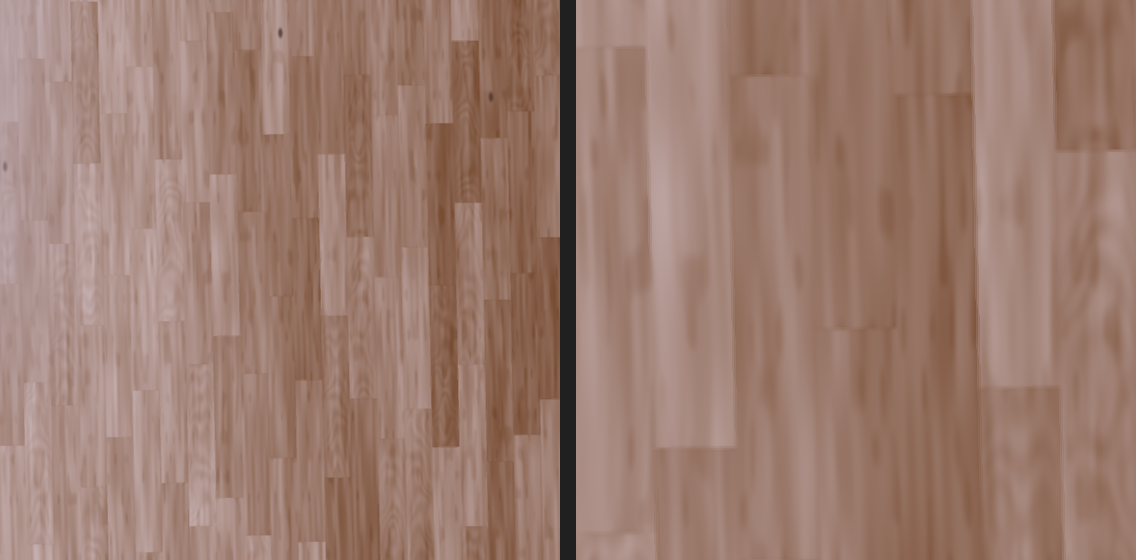
Left: the whole. Right: its middle third, enlarged.
Reproduce this texture procedurally as a three.js fragment shader.

```glsl
// Butcher-block oak: narrow upright staves in mixed browns, lit pale and cool from the left.
varying vec2 vUv;

const vec2 STAVE = vec2(0.0485, 0.289);       // width and length of one stave
const float LEAN = 0.02;                      // sideways drift of the staves with height
const vec3 DARK_WOOD = vec3(0.505, 0.345, 0.255);
const vec3 PALE_WOOD = vec3(0.740, 0.645, 0.635);
const vec3 KNOT_BROWN = vec3(0.30, 0.20, 0.18);
const vec3 COOL_GLARE = vec3(0.73, 0.66, 0.70);
const float TONE_LEFT = 0.83;                 // 0 is dark wood, 1 is pale wood
const float TONE_RIGHT = 0.34;
const float SPREAD_LEFT = 0.30;               // tone range between staves
const float SPREAD_RIGHT = 0.55;
const float BAND_DEPTH = 0.30;
const float GRAIN_DEPTH = 0.34;
const float PORE_DEPTH = 0.16;
const float FIGURE_DEPTH = 0.08;
const float FIGURE_SHARE = 0.22;              // share of staves with arched figure
const float KNOT_SHARE = 0.04;
const vec2 KNOT_SIZE = vec2(0.006, 0.013);
const float SOFTNESS = 0.0011;                // spacing of the smoothing samples

float hash(vec2 p) {
  vec3 q = fract(vec3(p.xyx) * 0.1031);
  q += dot(q, q.yzx + 33.33);
  return fract((q.x + q.y) * q.z);
}

float noise(vec2 p) {
  vec2 cell = floor(p);
  vec2 f = fract(p);
  f = f * f * (3.0 - 2.0 * f);
  float low = mix(hash(cell), hash(cell + vec2(1.0, 0.0)), f.x);
  float high = mix(hash(cell + vec2(0.0, 1.0)), hash(cell + vec2(1.0, 1.0)), f.x);
  return mix(low, high, f.y);
}

// Fibre tone around zero: broad bands, fine streaks and short dark pores
float grain(vec2 p, vec2 shift) {
  float bend = 0.004 * noise(p * vec2(12.0, 9.0) + shift);
  vec2 q = p + vec2(bend, 0.0);
  float bands = noise(q * vec2(75.0, 3.5) + shift) - 0.5;
  float streaks = noise(q * vec2(190.0, 13.0) + shift.yx) - 0.5;
  float pores = smoothstep(0.68, 0.92, noise(q * vec2(165.0, 28.0) + shift + 71.0));
  return BAND_DEPTH * bands + GRAIN_DEPTH * streaks - PORE_DEPTH * pores;
}

// Nested arches of growth rings; across runs from -0.5 to 0.5
float figure(float across, float along, vec2 shift) {
  float warp = noise(vec2(across * 3.0, along * 22.0) + shift);
  float rings = along * 26.0 + 5.0 * across * across + 2.2 * warp;
  return cos(6.2832 * rings) * (1.0 - 1.6 * abs(across));
}

vec3 wood(vec2 uv) {
  // Stave layout: each column slides by its own amount
  vec2 p = vec2(uv.x + LEAN * uv.y, uv.y - 0.012 * uv.x);
  float column = floor(p.x / STAVE.x);
  float slide = hash(vec2(column + 20.0, 7.0));
  float row = floor(p.y / STAVE.y + slide);
  vec2 local = fract(vec2(p.x / STAVE.x, p.y / STAVE.y + slide));
  vec2 id = vec2(column, row) + 11.0;
  vec2 shift = floor(vec2(hash(id + 3.0), hash(id + 47.0)) * 400.0);

  // Tone: light falloff, stave shade, grain
  float pick = hash(id + 83.0);
  float spread = mix(SPREAD_LEFT, SPREAD_RIGHT, smoothstep(0.1, 0.7, uv.x));
  float tone = mix(TONE_LEFT, TONE_RIGHT, smoothstep(-0.15, 1.0, uv.x));
  tone += spread * (pick - 0.5) + grain(p, shift);
  float figured = step(1.0 - FIGURE_SHARE, hash(id + 131.0));
  tone += FIGURE_DEPTH * figured * figure(local.x - 0.5, p.y, shift);

  // Faint seam along stave sides and ends
  vec2 rim = min(local, 1.0 - local) * STAVE;
  tone -= 0.06 * (1.0 - smoothstep(0.0, 0.0022, min(rim.x, rim.y)));
  vec3 colour = mix(DARK_WOOD, PALE_WOOD, clamp(tone, -0.15, 1.12));

  // Rare knots
  vec2 centre = mix(vec2(0.25), vec2(0.75), vec2(hash(id + 17.0), hash(id + 29.0)));
  float reach = length((local - centre) * STAVE / KNOT_SIZE);
  float knotted = step(1.0 - KNOT_SHARE, hash(id + 211.0));
  colour = mix(colour, KNOT_BROWN, 0.8 * knotted * (1.0 - smoothstep(0.25, 1.0, reach)));

  // Cool window light on the left edge
  float glare = (1.0 - smoothstep(0.0, 0.22, uv.x)) * smoothstep(0.15, 0.55, uv.y);
  return mix(colour, COOL_GLARE, 0.45 * glare);
}

void main() {
  // Average a small grid of samples for smooth edges
  vec3 sum = vec3(0.0);
  for (int i = -1; i <= 1; i++) {
    for (int j = -1; j <= 1; j++) {
      sum += wood(vUv + SOFTNESS * vec2(float(i), float(j)));
    }
  }
  gl_FragColor = vec4(sum / 9.0, 1.0);
}
```
